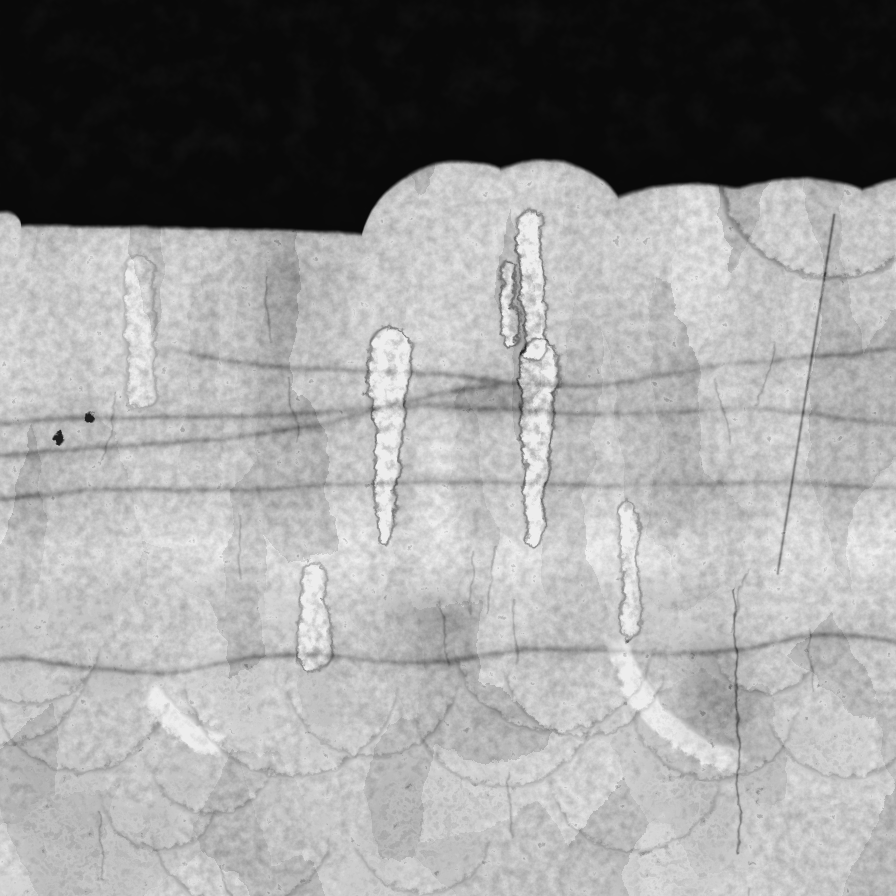
Give the GLSL for this texture, as a WebGL 2 fragment shader.

```glsl
#version 300 es
precision highp float;
// Etched metal section: a domed grey surface below black.
// Voronoi grains and gradient noise give the tones; seams, veins,
// bowl arcs and scratches are distance functions added on top.
uniform vec2 u_resolution;
out vec4 fragColor;

const float VOID_TONE = 0.037;
const float METAL_TONE = 0.765;
const float GRAIN_CONTRAST = 0.12;
const float GRIT = 0.12;
const float SEAM_DARK = 0.17;
const float OUTLINE_DARK = 0.27;
const float EDGE_SOFT = 0.0035;

vec2 hash2(vec2 p) {
  vec3 q = fract(p.xyx * vec3(0.1031, 0.103, 0.0973));
  q += dot(q, q.yzx + 33.33);
  return fract((q.xx + q.yz) * q.zy);
}

float corner(vec2 c, vec2 f, vec2 o) {
  float a = 6.2832 * hash2(c + o).x;
  return dot(vec2(cos(a), sin(a)), f - o);
}

float gradientNoise(vec2 p) {
  vec2 c = floor(p), f = p - c, u = f * f * (3.0 - 2.0 * f);
  return mix(mix(corner(c, f, vec2(0)), corner(c, f, vec2(1, 0)), u.x),
             mix(corner(c, f, vec2(0, 1)), corner(c, f, vec2(1)), u.x), u.y);
}

float fbm(vec2 p) {
  float sum = 0.0, amp = 1.0;
  for (int i = 0; i < 4; i++) {
    sum += amp * gradientNoise(p);
    p = mat2(1.6, 1.2, -1.2, 1.6) * p + 7.3;
    amp *= 0.55;
  }
  return sum;
}

// Tone of the nearest cell
float grains(vec2 p) {
  float near = 9.0, tone = 0.0;
  for (int k = 0; k < 9; k++) {
    vec2 id = floor(p) + vec2(k % 3 - 1, k / 3 - 1);
    float d = length(id + hash2(id + 40.0) - p);
    if (d < near) { near = d; tone = hash2(id + 91.0).y; }
  }
  return tone - 0.5;
}

float line(float d, float w) { return exp(-d * d / (w * w)); }

float blob(vec2 p, float x, float y, float rx, float ry) {
  return line(length((p - vec2(x, y)) / vec2(rx, ry)), 1.0);
}

// Capsule from a to b with end radii r, s
float capsule(vec2 p, vec2 a, vec2 b, float r, float s) {
  vec2 d = b - a;
  float t = clamp(dot(p - a, d) / dot(d, d), 0.0, 1.0);
  return length(p - a - d * t) - mix(r, s, t);
}

float scratch(vec2 p, vec2 a, vec2 b) { return line(capsule(p, a, b, 0.0, 0.0), 0.0016); }

// Height of an elliptic dome above x
float dome(float x, float cx, float cy, float rx, float ry) {
  float t = (x - cx) / rx;
  return t * t < 1.0 ? cy + ry * sqrt(1.0 - t * t) : 0.0;
}

float surfaceHeight(float x) {
  float h = max(0.748 - 0.055 * x * x, dome(x, 0.005, 0.746, 0.019, 0.018));
  h = max(h, dome(x, 0.514, 0.707, 0.115, 0.113));
  h = max(h, dome(x, 0.605, 0.727, 0.104, 0.094));
  h = max(h, dome(x, 0.775, 0.7, 0.169, 0.094));
  h = max(h, dome(x, 0.892, 0.72, 0.13, 0.081));
  return max(h, dome(x, 1.029, 0.72, 0.117, 0.083));
}

// Dark layer line: height, slope, bend, centre
float seam(vec2 p, float y, float slope, float bend, float x) {
  float t = p.x - x, d = p.y - y - slope * t - bend * t * t;
  return (line(d, 0.0036) + 0.4 * exp(-abs(d) / 0.013)) * (0.8 + 0.7 * gradientNoise(p * vec2(9, 3)));
}

// Bright gritty vein with a dark outline
float vein(vec2 p, float grit, vec2 a, vec2 b, float r, float s) {
  float d = capsule(p, a, b, r, s);
  return smoothstep(0.003, -0.004, d) * (0.06 + 0.16 * grit) - OUTLINE_DARK * line(d, 0.002) * (0.7 + grit);
}

// Bright arc around c, faded away from m
float crescent(vec2 p, vec2 c, float r, vec2 m, float reach) {
  return 0.15 * smoothstep(0.016, 0.01, abs(length(p - c) - r)) * smoothstep(reach, reach * 0.75, length(p - m));
}

void main() {
  vec2 p = gl_FragCoord.xy / u_resolution;
  float x = p.x, broad = fbm(p * 6.0), mid = fbm(p * 28.0), fine = fbm(p * 95.0);
  vec2 w = p + 0.006 * vec2(mid, fine), r = w + 0.004 * vec2(fine, mid), q = w + 0.02 * broad;
  float lower = smoothstep(0.4, 0.27, p.y + 0.04 * broad), grit = clamp(0.5 + fine, 0.0, 1.0);

  // Grains, grit and broad shade
  float v = METAL_TONE + GRAIN_CONTRAST * mix(grains(q * vec2(21, 4.5)), grains(q * vec2(13, 11)), lower);
  v += 0.04 * (broad + mid) + GRIT * fine - 0.2 * smoothstep(0.55, 0.95, fine + 0.45 * mid);
  v -= lower * 0.13 * smoothstep(0.0, 0.5, broad + 0.3 * mid) * smoothstep(-0.1, 0.4, fine);
  v -= 0.11 * blob(p, 0.335, 0.68, 0.045, 0.08) + 0.15 * blob(p, 0.555, 0.555, 0.05, 0.022);
  v -= 0.12 * blob(p, 0.49, 0.315, 0.045, 0.035) + 0.18 * blob(p, 0.8, 0.22, 0.04, 0.06);
  v += 0.11 * blob(w, 0.49, 0.46, 0.028, 0.1) + 0.06 * line(p.y - 0.385, 0.035);

  // Layer seams
  vec2 k = p - vec2(0, 0.004 * sin(x * 17.0) + 0.006 * broad);
  float s = seam(k, 0.575, 0.02, 0.25, 0.62) * smoothstep(0.15, 0.24, x);
  s += seam(k, 0.543, 0.0, -0.06, 0.55) + seam(k, 0.461, 0.0, -0.04, 0.65);
  s += seam(k, 0.492, 0.03, 0.2, 0.0) * smoothstep(0.59, 0.54, x);
  s += seam(k, 0.268 + 0.01 * cos(x * 20.0), 0.032, 0.0, 0.5);
  v -= SEAM_DARK * s;

  // Bowl arcs and scattered scratches
  for (int i = 0; i < 16; i++) {
    vec2 h = hash2(vec2(i, 17)), a = hash2(vec2(i, 53)) * vec2(1, 0.7);
    vec2 d = w - vec2(fract(float(i) * 0.618), 0.04 + 0.26 * h.x);
    v -= 0.11 * line(length(d) - 0.06 - 0.06 * h.y, 0.0025) * smoothstep(0.0, -0.05, d.y);
    v -= 0.12 * scratch(w, a, a + 0.07 * vec2(0.6 * h.y - 0.3, -1));
  }
  v += crescent(w, vec2(0.27, 0.28), 0.115, vec2(0.205, 0.195), 0.056);
  v += crescent(w, vec2(0.86, 0.32), 0.174, vec2(0.737, 0.197), 0.11);
  v -= 0.18 * line(length(w - vec2(0.93, 0.82)) - 0.13, 0.003);

  // Veins, long scratches and pits
  v += vein(r, grit, vec2(0.435, 0.61), vec2(0.43, 0.4), 0.024, 0.006);
  v += vein(r, grit, vec2(0.59, 0.75), vec2(0.597, 0.61), 0.013, 0.013);
  v += vein(r, grit, vec2(0.566, 0.7), vec2(0.57, 0.62), 0.007, 0.007);
  v += vein(r, grit, vec2(0.602, 0.6), vec2(0.595, 0.4), 0.021, 0.009);
  v += 0.7 * vein(r, grit, vec2(0.35, 0.36), vec2(0.35, 0.27), 0.012, 0.018);
  v += 0.7 * vein(r, grit, vec2(0.7, 0.43), vec2(0.705, 0.3), 0.01, 0.01);
  v += 0.4 * vein(r, grit, vec2(0.155, 0.7), vec2(0.158, 0.56), 0.016, 0.016);
  v -= 0.3 * scratch(p, vec2(0.931, 0.76), vec2(0.868, 0.36)) + 0.25 * scratch(w, vec2(0.82, 0.34), vec2(0.826, 0.05));
  float pit = min(length(r - vec2(0.098, 0.533)), length(r - vec2(0.066, 0.511)));
  v = mix(0.12, clamp(v, 0.15, 0.93), smoothstep(0.0045, 0.0075, pit));

  // Surface edge
  float depth = surfaceHeight(x) + 0.002 * mid - p.y;
  v -= 0.12 * exp(-max(depth, 0.0) / 0.006);
  float dark = VOID_TONE + 0.035 * max(0.0, mid) * smoothstep(0.0, -0.08, depth);
  fragColor = vec4(vec3(mix(dark, v, smoothstep(-EDGE_SOFT, EDGE_SOFT, depth))), 1);
}
```
